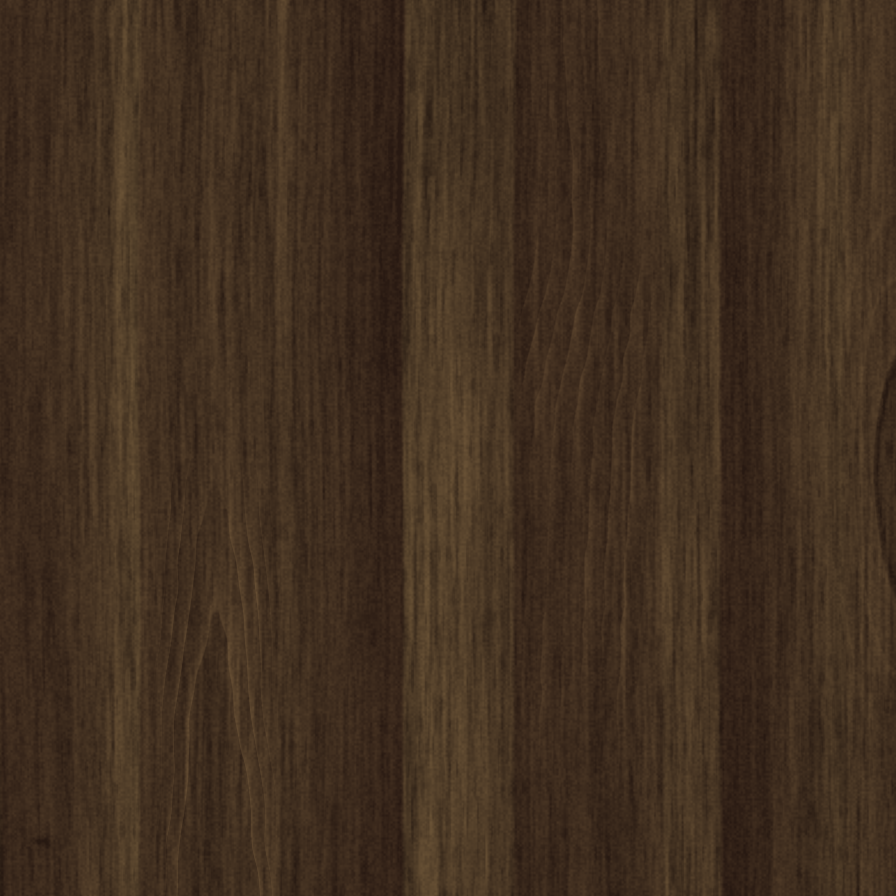
A WebGL 2 fragment shader for this texture:

```glsl
#version 300 es
precision highp float;

uniform vec2 u_resolution;
out vec4 fragColor;

const vec3 DARK_BROWN = vec3(0.208, 0.149, 0.100);
const vec3 TONE_STEP = vec3(0.043, 0.036, 0.023);
const vec3 RED_SHIFT = vec3(0.007, -0.002, 0.001);

// Each strip: left edge, tone at left, tone at right, bend of the ramp
const int STRIP_COUNT = 8;
const vec4 STRIPS[STRIP_COUNT] = vec4[STRIP_COUNT](
  vec4(0.000, 0.10, 2.70, 2.2),
  vec4(0.156, 0.80, 1.20, 1.0),
  vec4(0.318, 1.30, -0.55, 0.8),
  vec4(0.451, 2.35, 1.70, 1.5),
  vec4(0.575, 0.10, 0.95, 2.0),
  vec4(0.740, 1.75, 1.60, 1.0),
  vec4(0.805, -0.30, 2.20, 1.4),
  vec4(0.942, 1.70, 0.90, 0.7));

float hash(vec2 cell) {
  vec3 q = fract(vec3(cell.xyx) * 0.1031);
  q += dot(q, q.yzx + 33.33);
  return fract((q.x + q.y) * q.z);
}

// Value noise from -1 to 1
float noise(vec2 p) {
  vec2 i = floor(p);
  vec2 f = fract(p);
  f = f * f * (3.0 - 2.0 * f);
  float low = mix(hash(i), hash(i + vec2(1, 0)), f.x);
  float high = mix(hash(i + vec2(0, 1)), hash(i + vec2(1, 1)), f.x);
  return 2.0 * mix(low, high, f.y) - 1.0;
}

float bump(float x, float center, float width) {
  float d = (x - center) / width;
  return exp(-d * d);
}

// Growth ring: a sharp rise followed by a slow fade
float ring(float level, float rise) {
  float f = fract(level);
  return smoothstep(0.0, rise, f) * exp(-4.5 * f);
}

// Broad lengthwise strips: x is the tone, y the redness
vec2 stripTone(vec2 p) {
  vec2 result = vec2(0.0);
  for (int i = 0; i < STRIP_COUNT; i++) {
    vec4 strip = STRIPS[i];
    float end = i + 1 < STRIP_COUNT ? STRIPS[min(i + 1, STRIP_COUNT - 1)].x : 1.0;
    float u = clamp((p.x - strip.x) / (end - strip.x), 0.0, 1.0);
    float ramp = mix(strip.y, strip.z, pow(u, strip.w));
    ramp += 0.2 * noise(vec2(float(i) * 7.3, p.y * 3.0 + 4.0));
    float cover = smoothstep(-0.003, 0.003, p.x - strip.x);
    result = mix(result, vec2(ramp, 0.9 - 0.5 * ramp), cover);
  }
  return result;
}

// Pointed arches stacked along a vertical axis
float archFigure(vec2 p, float axis, float apex) {
  float dx = abs(p.x - axis + 0.004 * noise(p.yy * 9.0));
  float level = p.y + 0.31 * pow(dx / 0.046, 1.6);
  level += 0.014 * noise(p * vec2(70.0, 35.0));
  float fade = smoothstep(0.078, 0.04, dx) * smoothstep(0.54, 0.36, p.y);
  float core = smoothstep(apex, apex - 0.02, level);
  return fade * (2.6 * ring((level - apex) / 0.156, 0.08) * (1.0 - core) - 0.2 * core);
}

// Oval rings around a flattened eye
float eyeFigure(vec2 p, vec2 center, vec2 radius) {
  float level = length((p - center) / radius) + 0.06 * noise(p * vec2(30.0, 12.0));
  float fade = smoothstep(3.2, 1.2, level);
  float lines = 1.7 * ring((level - 1.0) / 0.6, 0.12) - 1.6 * bump(level, 0.95, 0.08);
  return fade * (lines - 0.6 * smoothstep(1.0, 0.9, level));
}

// Thin leaning veins between two sides
float leaningVeins(vec2 p, float left, float right) {
  float drift = 0.03 * noise(vec2(p.x * 4.0, p.y * 4.0)) - 0.06 * p.y;
  float level = (p.x + drift + 0.002 * noise(p * vec2(20.0, 40.0))) * 48.0;
  float inside = smoothstep(left, left + 0.012, p.x) * smoothstep(right, right - 0.03, p.x);
  float strength = 0.6 + 0.5 * noise(vec2(floor(level) * 3.1, p.y * 5.0));
  return inside * strength * ring(level, 0.12) * smoothstep(0.05, 0.3, p.y);
}

// Fibres, pores and fine speckle
float grain(vec2 p, float contrast) {
  float broad = noise(vec2(p.x * 75.0, p.y * 1.5));
  float fibre = noise(vec2(p.x * 215.0, p.y * 6.0));
  float thread = noise(vec2(p.x * 340.0 + 5.0, p.y * 24.0));
  float pore = smoothstep(0.2, 0.8, noise(vec2(p.x * 260.0 + 9.0, p.y * 42.0)));
  float speckle = noise(p * 390.0) + 0.5 * noise(p * 210.0 + 31.0);
  return contrast * (0.42 * broad + 0.95 * fibre + 0.62 * thread - 0.75 * pore + 0.12)
    + 0.55 * speckle;
}

void main() {
  vec2 p = gl_FragCoord.xy / u_resolution;
  vec2 bent = p + vec2(0.0025 * noise(vec2(p.x * 4.0, p.y * 3.0)), 0.0);

  vec2 strip = stripTone(bent);
  float tone = strip.x + 0.25 * noise(p * vec2(16.0, 3.0));

  // Pale streaks and cloudy patches
  tone += 1.3 * bump(bent.x, 0.315, 0.004) * smoothstep(0.1, 0.5, p.y);
  tone += 0.8 * bump(bent.x, 0.718, 0.01) * smoothstep(0.4, 0.9, p.y);
  tone += 0.6 * bump(p.x, 0.53, 0.05) * bump(p.y, 0.5, 0.12);
  tone -= 0.8 * bump(p.x, 0.51, 0.055) * smoothstep(0.55, 0.9, p.y);
  tone -= 1.0 * bump(p.x, 0.775, 0.035) * smoothstep(0.6, 0.9, p.y);

  // Figure and a small knot
  tone += archFigure(p, 0.241, 0.31);
  tone += 2.6 * leaningVeins(p, 0.575, 0.74);
  tone += eyeFigure(p, vec2(1.012, 0.47), vec2(0.036, 0.135));
  tone -= 2.0 * bump(p.x, 0.048, 0.012) * bump(p.y + 0.2 * p.x, 0.07, 0.006);

  float contrast = 0.6 + 0.3 * clamp(strip.x, 0.0, 2.2);
  tone += grain(bent, contrast);
  vec3 color = DARK_BROWN + TONE_STEP * max(tone, -1.4) + RED_SHIFT * strip.y;
  fragColor = vec4(color, 1.0);
}
```
